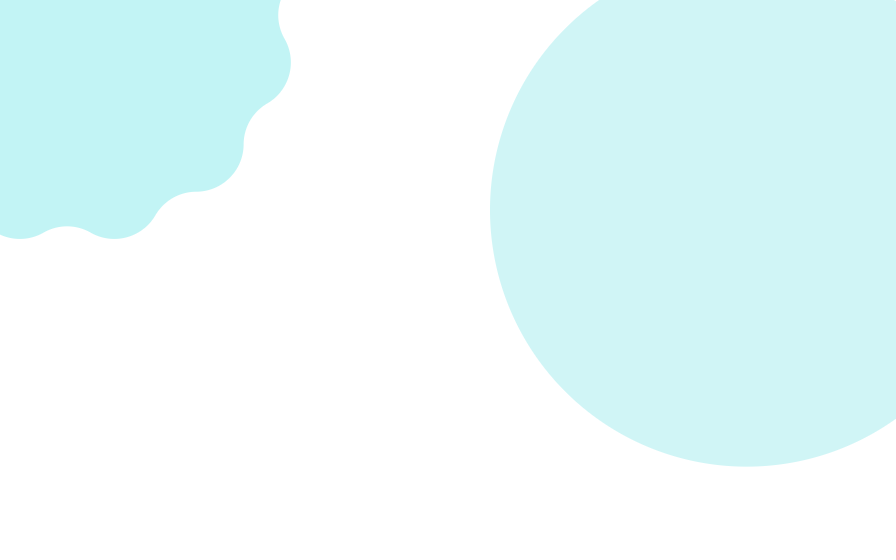
Reproduce this background procedurally as a Shadertoy shader.

```glsl
// A white field with a large pale aqua disc at the right and a scalloped
// badge at the upper left. Both are distance functions; the badge folds
// the plane into sectors where a lobe arc meets a notch arc tangentially.

const float PI = 3.14159265;
const vec3 WHITE = vec3(1.0);
const vec3 DISC_AQUA = vec3(0.814, 0.961, 0.965);
const vec3 BADGE_AQUA = vec3(0.760, 0.957, 0.960);

float circleDistance(vec2 p, float radius) {
    return length(p) - radius;
}

// Ring of equal convex and concave arcs, with a notch on the x axis
float scallopDistance(vec2 p, float lobeCount, float lobeOrbit, float arcRadius) {
    float halfSector = PI / lobeCount;
    float angle = atan(p.y, p.x);
    float folded = abs(mod(angle + halfSector, 2.0 * halfSector) - halfSector);
    float radial = length(p);
    vec2 q = radial * vec2(cos(folded), sin(folded));

    // Tangent arcs: their centres lie two radii apart
    vec2 lobe = lobeOrbit * vec2(cos(halfSector), sin(halfSector));
    float reach = sqrt(4.0 * arcRadius * arcRadius - lobe.y * lobe.y);
    vec2 notch = vec2(lobe.x + reach, 0.0);
    vec2 joint = 0.5 * (lobe + notch);

    float lobeSide = min(circleDistance(q - lobe, arcRadius), radial - lobeOrbit);
    float notchSide = max(-circleDistance(q - notch, arcRadius),
                          radial - lobeOrbit - arcRadius);
    return folded < atan(joint.y, joint.x) ? notchSide : lobeSide;
}

// Antialiased coverage across one pixel
float coverage(float dist, float pixel) {
    return clamp(0.5 - dist / pixel, 0.0, 1.0);
}

void mainImage(out vec4 fragColor, in vec2 fragCoord) {
    // Canvas height is one unit
    float pixel = 1.0 / iResolution.y;
    vec2 uv = fragCoord * pixel;

    float disc = circleDistance(uv - vec2(1.3333, 0.625), 0.4583);
    float badge = scallopDistance(uv - vec2(0.1198, 0.9729), 12.0, 0.3258, 0.0848);

    vec3 color = mix(WHITE, DISC_AQUA, coverage(disc, pixel));
    color = mix(color, BADGE_AQUA, coverage(badge, pixel));
    fragColor = vec4(color, 1.0);
}
```
